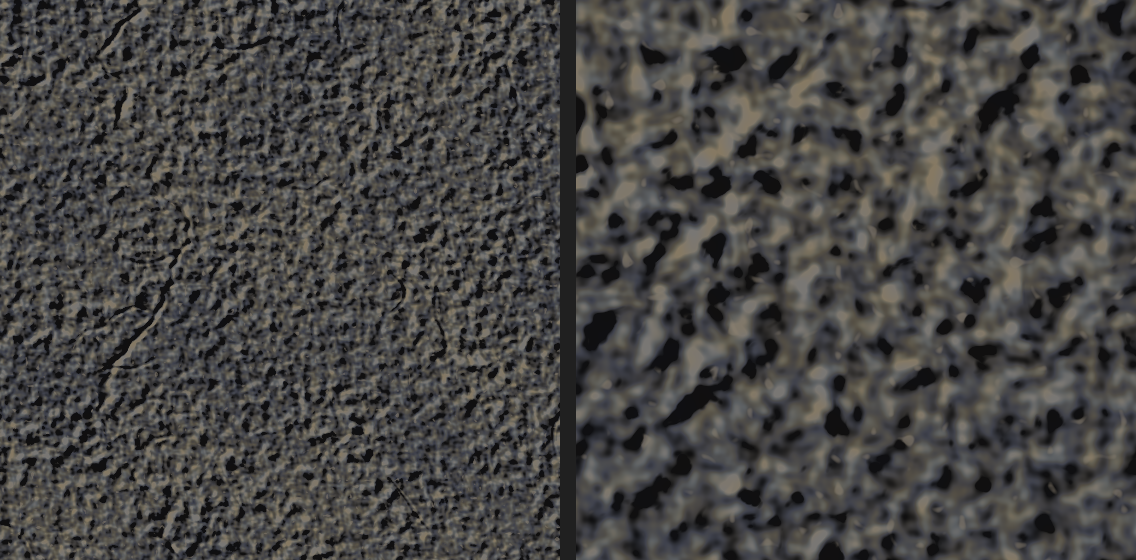
Left, the full canvas; right, a detail of the centre.
Write a WebGL 2 fragment shader that draws this texture.

```glsl
#version 300 es
precision highp float;

uniform vec2 u_resolution;
out vec4 fragColor;

const vec2 TO_LIGHT = vec2(-0.77, 0.64);

// Random unit vector for a lattice cell
vec2 cellGradient(ivec2 cell) {
  uvec2 q = uvec2(cell + 4096);
  uint n = q.x * 1597334u ^ q.y * 3812015u;
  n = (n ^ (n >> 15)) * 2246822519u;
  n = (n ^ (n >> 13)) * 3266489917u;
  n ^= n >> 16;
  float angle = float(n & 65535u) / 65536.0 * 6.28319;
  return vec2(cos(angle), sin(angle));
}

float gradientNoise(vec2 p) {
  vec2 cell = floor(p);
  vec2 f = p - cell;
  ivec2 c = ivec2(cell);
  vec2 u = f * f * f * (f * (f * 6.0 - 15.0) + 10.0);
  float a = dot(cellGradient(c), f);
  float b = dot(cellGradient(c + ivec2(1, 0)), f - vec2(1, 0));
  float d = dot(cellGradient(c + ivec2(0, 1)), f - vec2(0, 1));
  float e = dot(cellGradient(c + ivec2(1, 1)), f - vec2(1, 1));
  return mix(mix(a, b, u.x), mix(d, e, u.x), u.y);
}

// Horizontal position of the long zigzag crack at height y
float crackCenter(float y) {
  float zigzag = abs(fract((y - 0.27) / 0.6) * 2.0 - 1.0);
  float bend = 0.045 * gradientNoise(vec2(y * 13.0, 3.5));
  float jag = 0.018 * gradientNoise(vec2(y * 42.0, 8.5));
  return mix(0.34, 0.18, zigzag) + bend + jag;
}

float crackDepth(vec2 p, float halfWidth) {
  float offset = (p.x - crackCenter(p.y)) / halfWidth;
  float strength = 0.75 + 1.1 * gradientNoise(vec2(p.y * 9.0, 21.3));
  return exp(-offset * offset) * clamp(strength, 0.2, 1.2);
}

// Short winding gullies that fade in and out
float gullyDepth(vec2 p) {
  float line = smoothstep(0.05, 0.0, abs(gradientNoise(p * 8.0 + 31.7)));
  return line * smoothstep(0.08, 0.35, gradientNoise(p * 6.0 + 57.1));
}

// Lumpy crust: three octaves, cut by crack and gullies
float crustHeight(vec2 p, float roughness) {
  float lumps = gradientNoise(p * 41.0);
  lumps += 0.5 * gradientNoise(p * 79.0 + 13.7);
  lumps += 0.2 * gradientNoise(p * 157.0 + 5.3);
  return lumps * roughness - 0.95 * crackDepth(p, 0.0055) - 0.4 * gullyDepth(p);
}

// Amount of cast shadow, marching toward the light
float castShadow(vec2 p, float ground, float roughness) {
  float blocked = -1.0;
  for (int i = 1; i <= 5; i++) {
    float reach = 0.004 * float(i);
    float rise = crustHeight(p + TO_LIGHT * reach, roughness) - ground;
    blocked = max(blocked, rise - 42.0 * reach);
  }
  return smoothstep(0.0, 0.2, blocked);
}

// Piecewise linear ramp from shadow black to pale tan
vec3 stoneRamp(float tone) {
  const vec3 colors[6] = vec3[6](
    vec3(0.06, 0.06, 0.065), vec3(0.18, 0.18, 0.19), vec3(0.26, 0.26, 0.28),
    vec3(0.32, 0.31, 0.29), vec3(0.38, 0.38, 0.36), vec3(0.50, 0.47, 0.42));
  const float stops[6] = float[6](-1.55, -0.77, -0.13, 0.44, 1.0, 1.75);
  vec3 color = colors[0];
  for (int i = 1; i < 6; i++) {
    float blend = clamp((tone - stops[i - 1]) / (stops[i] - stops[i - 1]), 0.0, 1.0);
    color = mix(color, colors[i], blend);
  }
  return color;
}

void main() {
  vec2 p = gl_FragCoord.xy / u_resolution.y;
  vec2 warp = vec2(gradientNoise(p * 24.0 + 71.0), gradientNoise(p * 24.0 + 93.0));
  vec2 q = p + 0.007 * warp;

  // Relief and shadow
  float roughness = 1.0 + 0.6 * gradientNoise(p * 6.5 + 40.0);
  float ground = crustHeight(q, roughness);
  float relief = ground - crustHeight(q + TO_LIGHT * 0.007, roughness);
  float shadow = castShadow(q, ground, roughness);

  // Mineral grain and broad dusty areas
  float grain = gradientNoise(p * 118.0 + 17.0);
  float dust = gradientNoise(p * 4.5 + 83.0);
  float rimDust = crackDepth(q - vec2(0.012, 0.0), 0.012);
  float tone = 2.8 * relief + 1.2 * ground + 1.5 * grain + 0.5 * dust;
  tone += 0.45 * rimDust - 1.1 * shadow + 0.1;
  vec3 color = stoneRamp(tone);

  // Cool lump tops, warm dusty hollows, sparse pale flecks
  float warmth = clamp(1.2 * gradientNoise(p * 65.0 + 29.0) - 0.5 * ground + 0.4 * dust, -0.5, 0.5);
  color *= 1.0 + warmth * vec3(0.10, 0.02, -0.16);
  float fleck = smoothstep(0.36, 0.52, gradientNoise(p * 95.0 + 61.0)) * (1.0 - shadow);
  color = mix(color, vec3(0.54, 0.50, 0.44), 0.55 * fleck);

  fragColor = vec4(color, 1.0);
}
```
